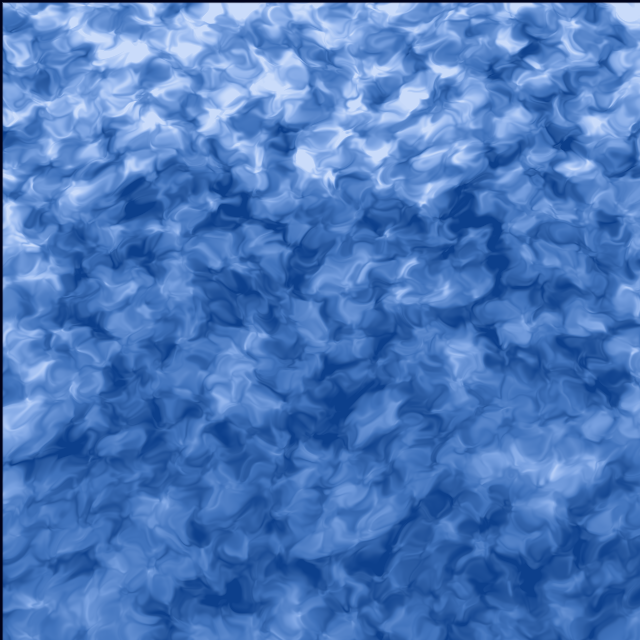
This texture is drawn by a three.js fragment shader. Its source:

```glsl
varying vec2 vUv;

const vec3 DEEP_BLUE = vec3(0.05, 0.25, 0.55);
const vec3 SHADE_BLUE = vec3(0.16, 0.35, 0.63);
const vec3 SKY_BLUE = vec3(0.25, 0.45, 0.74);
const vec3 HAZE_BLUE = vec3(0.35, 0.53, 0.80);
const vec3 PALE_BLUE = vec3(0.47, 0.63, 0.88);
const vec3 CLOUD_LIGHT = vec3(0.63, 0.75, 0.95);
const vec3 CLOUD_WHITE = vec3(0.79, 0.86, 0.98);
const vec3 FRAME_NAVY = vec3(0.0, 0.01, 0.10);
const vec2 LIGHT_DIR = vec2(0.35, 0.6);
const float PUFF_MEAN = 0.38;

vec3 hash3(vec2 cell) {
  vec3 q = fract(vec3(cell.xyx) * vec3(0.1031, 0.1030, 0.0973));
  q += dot(q, q.yxz + 33.33);
  return fract((q.xxy + q.yzz) * q.zyx);
}

// Cellular noise: overlapping soft mounds, brighter on the lit side
float puffs(vec2 p) {
  vec2 cell = floor(p);
  float gap = 1.0;
  for (int j = -1; j <= 1; j++) {
    for (int i = -1; i <= 1; i++) {
      vec2 id = cell + vec2(float(i), float(j));
      vec3 rnd = hash3(id);
      vec2 offset = p - id - 0.1 - 0.8 * rnd.xy;
      float radius = mix(0.7, 1.0, fract(rnd.z * 7.3));
      float mound = 1.0 - smoothstep(0.0, 1.0, length(offset) / radius);
      float lit = 1.0 + 0.7 * dot(offset, LIGHT_DIR);
      gap *= 1.0 - clamp(mound * lit * mix(0.3, 1.0, rnd.z), 0.0, 1.0);
    }
  }
  return 1.0 - gap;
}

float puffDetail(vec2 p, float scale) {
  return puffs(p * scale + scale * 1.7) - PUFF_MEAN;
}

// Layered sines bend the large forms
vec2 sway(vec2 p, float amount) {
  vec2 bend = sin(p.yx * vec2(11.0, 13.0) + vec2(0.4, 2.1));
  bend += 0.5 * sin(p.yx * vec2(27.0, 23.0) + p * 9.0);
  return p + amount * bend;
}

// Fine cells fray the outlines
vec2 fray(vec2 p, float scale, float amount) {
  vec2 shift = vec2(puffDetail(p, scale), puffDetail(p + 5.3, scale));
  return p + amount * shift;
}

// Broad light: bright top, dim base and a dark winding lane
float skyLight(vec2 uv) {
  float light = 0.14 + 0.2 * uv.y + 0.35 * uv.y * uv.y * uv.y;
  float center = 0.45 + 0.05 * sin(uv.y * 9.0);
  float across = (uv.x - center) / 0.11;
  float along = smoothstep(0.05, 0.3, uv.y) * (1.0 - smoothstep(0.5, 0.8, uv.y));
  return light + 0.1 * (0.5 - uv.x) - 0.18 * along * exp(-across * across);
}

vec3 blend(vec3 below, vec3 above, float start, float tone) {
  return mix(below, above, clamp((tone - start) / 0.25, 0.0, 1.0));
}

vec3 skyRamp(float tone) {
  vec3 color = blend(DEEP_BLUE, SHADE_BLUE, -0.25, tone);
  color = blend(color, SKY_BLUE, 0.0, tone);
  color = blend(color, HAZE_BLUE, 0.25, tone);
  color = blend(color, PALE_BLUE, 0.5, tone);
  color = blend(color, CLOUD_LIGHT, 0.75, tone);
  return blend(color, CLOUD_WHITE, 1.0, tone);
}

void main() {
  vec2 uv = vUv;

  // Puffs flatten slightly toward the top
  vec2 p = vec2(uv.x - 0.12 * uv.y, uv.y + 0.15 * uv.y * uv.y);
  vec2 swayed = sway(p, 0.012);
  vec2 ragged = fray(fray(swayed, 24.0, 0.025), 58.0, 0.014);

  // Cloud layers from broad patches down to wisps
  float patches = puffDetail(fray(swayed, 11.0, 0.07), 5.0);
  float mounds = puffDetail(ragged, 17.0);
  float tufts = puffDetail(ragged, 34.0);
  float wisps = puffDetail(ragged, 72.0);
  float relief = 0.9 * mounds + 0.55 * tufts + 0.28 * wisps;

  float contrast = mix(0.75, 1.3, smoothstep(0.1, 1.0, uv.y));
  float tone = skyLight(uv) + 0.6 * patches + contrast * relief;

  // Thin dark frame along the left and top
  float edge = min(uv.x, 1.0 - uv.y);
  vec3 color = mix(FRAME_NAVY, skyRamp(tone), smoothstep(0.0025, 0.006, edge));
  gl_FragColor = vec4(color, 1.0);
}
```
